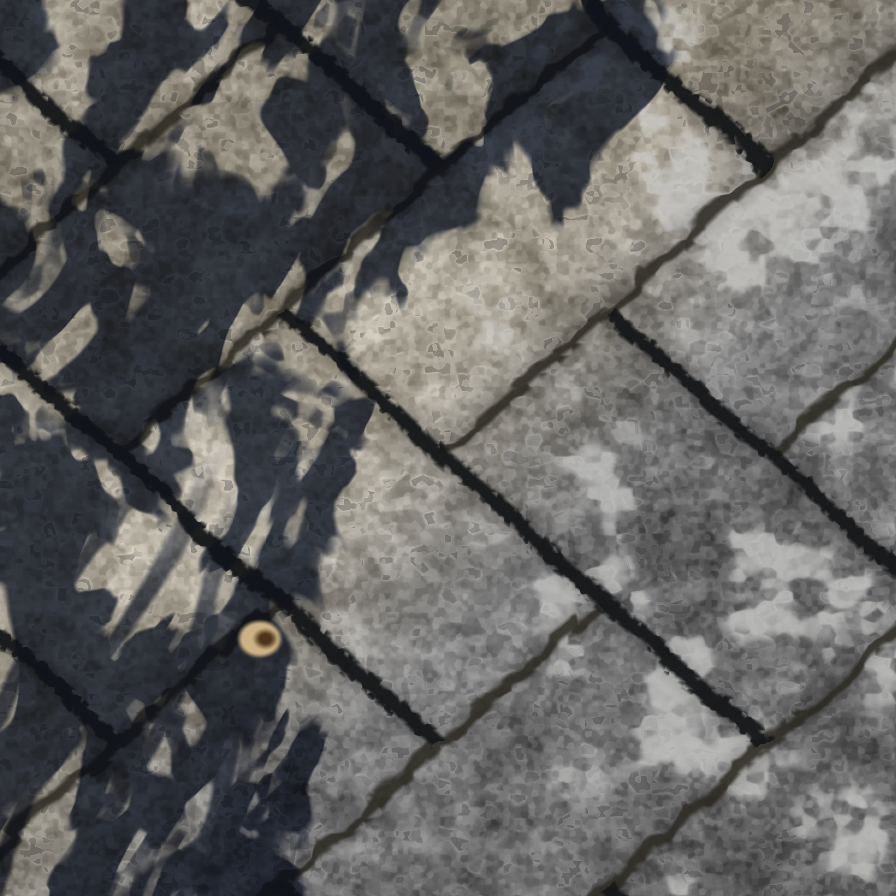
Give the GLSL for this texture, as a WebGL 1 fragment shader.

```glsl
precision highp float;
// Worn herringbone paving with dark joints under dappled foliage shadow.

uniform vec2 u_resolution;

#define BRICK_ORIGIN vec2(0.495, 0.492)
#define BRICK_SCALE vec2(0.364, 0.322)
#define JOINT_WIDTH 0.034
#define JOINT_WEAR 0.05
#define GRAIN_SCALE 72.0
#define GRAIN_CONTRAST 0.30
#define SHADOW_LEVEL 0.49
#define SHADOW_SOFTNESS 0.06
#define SHADOW_TINT vec3(0.25, 0.285, 0.37)
#define SUNNY_STONE vec3(0.635, 0.61, 0.555)
#define GREY_STONE vec3(0.44, 0.44, 0.445)
#define LIME vec3(0.76, 0.76, 0.75)

vec3 hash3(vec2 p) {
  vec3 q = fract(p.xyx * vec3(0.1031, 0.1030, 0.0973));
  q += dot(q, q.yxz + 33.33);
  return fract((q.xxy + q.yzz) * q.zyx);
}

// Cellular noise: each jittered cell has a tone, blended by distance.
float cellTone(vec2 p) {
  vec2 cell = floor(p);
  vec2 f = p - cell;
  float tone = 0.0;
  float total = 0.0;
  for (int y = -1; y <= 1; y++) {
    for (int x = -1; x <= 1; x++) {
      vec2 offset = vec2(float(x), float(y));
      vec3 h = hash3(cell + offset + 57.0);
      vec2 d = offset + 0.15 + 0.7 * h.xy - f;
      float weight = exp(-9.0 * dot(d, d));
      tone += h.z * weight;
      total += weight;
    }
  }
  return tone / total;
}

// 2:1 herringbone: xy = distance to the two edge pairs, z = brick id.
vec3 herringbone(vec2 p) {
  vec2 cell = floor(p);
  float kind = floor(mod(cell.x - cell.y + 0.5, 4.0));
  vec2 size = kind < 1.5 ? vec2(2.0, 1.0) : vec2(1.0, 2.0);
  vec2 corner = cell;
  if (kind == 1.0) corner.x -= 1.0;
  if (kind == 2.0) corner.y -= 1.0;
  vec2 local = p - corner;
  return vec3(min(local, size - local), hash3(corner + 21.0).x);
}

// Leaf masses and slender branches, thinning toward the lower right.
float foliageShadow(vec2 uv) {
  vec2 sway = 0.018 * sin(uv.yx * vec2(23.0, 19.0) + 2.0 * sin(uv * 11.0));
  vec2 s = mat2(0.94, 0.34, -0.34, 0.94) * (uv + sway);
  float mass = cellTone(s * vec2(13.0, 6.0) + 3.0);
  float leaves = cellTone(s * vec2(31.0, 19.0) + 40.0);
  float twigs = cellTone(s * vec2(62.0, 40.0));
  float reach = 0.40 + 0.2 * uv.y + 0.3 * smoothstep(0.6, 0.95, uv.y);
  float cover = 1.0 - smoothstep(-0.18, 0.08, uv.x - reach);
  float trunk = exp(-pow((uv.x - 0.16) / 0.05, 2.0)) * smoothstep(0.35, 0.65, uv.y);
  float density = 0.52 * mass + 0.33 * leaves + 0.15 * twigs;
  density += 0.6 * (cover - 1.0) + 0.14 * trunk + 0.07 * (uv.y - 0.5);
  float shadow = smoothstep(SHADOW_LEVEL - SHADOW_SOFTNESS,
                            SHADOW_LEVEL + SHADOW_SOFTNESS, density);
  for (int i = 0; i < 4; i++) {
    float n = float(i);
    float bend = 0.012 * sin(uv.y * 14.0 + n * 2.3);
    float axis = 0.11 * n - 0.13 + (0.62 - 0.1 * n) * uv.y + bend;
    float width = 0.009 + 0.006 * leaves;
    float branch = 1.0 - smoothstep(width * 0.6, width * 1.5, abs(uv.x - axis));
    branch *= 1.0 - smoothstep(0.36, 0.58, uv.y + 0.04 * n);
    shadow = max(shadow, 0.9 * branch * smoothstep(0.25, 0.5, cover));
  }
  return shadow;
}

void main() {
  vec2 uv = gl_FragCoord.xy / min(u_resolution.x, u_resolution.y);

  // Stone texture at several sizes
  float stain = cellTone(uv * 10.0);
  float patches = cellTone(uv * 28.0 + 9.0);
  float grain = cellTone(uv * GRAIN_SCALE * vec2(0.85, 1.1));
  float grit = cellTone(uv * GRAIN_SCALE * 2.1 + 31.0);

  // Slanted brick coordinates with crumbled edges
  vec2 q = (uv - BRICK_ORIGIN) / BRICK_SCALE;
  vec2 p = vec2(q.x - q.y, q.x + q.y);
  p += JOINT_WEAR * (vec2(patches, stain) - 0.5) + 0.025 * (vec2(grain, grit) - 0.5);
  vec3 brick = herringbone(p);

  // Stone colour: warm and pale to the upper left, grey to the lower right
  float grey = smoothstep(-0.18, 0.3, uv.x - uv.y);
  vec3 color = mix(SUNNY_STONE, GREY_STONE, grey);
  color += 0.11 * (brick.z - 0.5) + 0.12 * (stain - 0.5) + 0.13 * (patches - 0.5);
  color += GRAIN_CONTRAST * (0.55 * (grain - 0.5) + 0.45 * (grit - 0.5));
  color *= 1.0 - 0.3 * smoothstep(0.68, 0.9, grain) * smoothstep(0.4, 0.7, grit);
  float lime = smoothstep(0.62, 0.82, 0.5 * stain + 0.3 * patches + 0.2 * grain + 0.04);
  color = mix(color, LIME, 0.75 * lime * smoothstep(0.45, 0.65, uv.x));

  // Joints: deep along one direction, thin and earthy along the other
  float rim = smoothstep(0.0, 0.12, min(brick.x, brick.y));
  color *= mix(0.84, 1.0, rim);
  float earthWidth = JOINT_WIDTH * (0.35 + 0.7 * patches);
  float earth = 1.0 - smoothstep(earthWidth * 0.5, earthWidth + 0.015, brick.x);
  float deepWidth = JOINT_WIDTH * (0.75 + 0.5 * stain);
  float deep = 1.0 - smoothstep(deepWidth * 0.6, deepWidth + 0.012, brick.y);
  color = mix(color, vec3(0.17, 0.16, 0.13), 0.85 * earth);
  color = mix(color, vec3(0.085, 0.09, 0.095), 0.96 * deep);

  // Shadow, kept from blackening the joints entirely
  float shadow = foliageShadow(uv);
  vec3 shaded = max(color * SHADOW_TINT, vec3(0.065, 0.075, 0.10));
  color = mix(color, shaded, 0.95 * shadow);

  // Small tan pebble lying in a joint
  vec2 pebble = (uv - vec2(0.29, 0.287)) / vec2(0.025, 0.021);
  float pebbleMask = 1.0 - smoothstep(0.75, 1.1, length(pebble));
  vec3 pebbleColor = mix(vec3(0.3, 0.2, 0.1), vec3(0.8, 0.7, 0.52),
                         smoothstep(0.2, 0.65, length(pebble - vec2(0.25, 0.0))));
  color = mix(color, pebbleColor, pebbleMask);

  gl_FragColor = vec4(clamp(color, 0.0, 1.0), 1.0);
}
```
